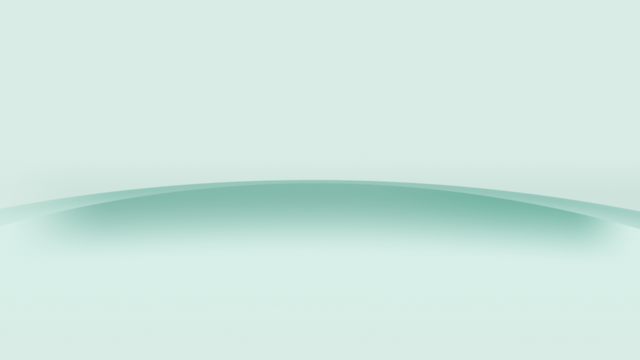
This background is drawn by a Shadertoy shader. Its source:

```glsl
// Pale mint backdrop with two low green arcs that melt downwards into mist.

const vec3 MINT       = vec3(0.851, 0.925, 0.898);
const vec3 MIST       = vec3(0.842, 0.936, 0.908);
const vec3 HALO       = vec3(0.775, 0.870, 0.840);
const vec3 RIM        = vec3(0.590, 0.780, 0.730);
const vec3 DEEP       = vec3(0.515, 0.730, 0.675);
const vec3 DEEP_RIGHT = vec3(0.455, 0.708, 0.640);

// Lengths are in canvas heights; each arc holds apex x, apex y and curvature.
const float WIDTH     = 16.0 / 9.0;
const vec3 OUTER_ARC  = vec3(0.868, 0.500, 0.1054);
const vec3 INNER_ARC  = vec3(0.875, 0.491, 0.1565);
const vec3 FADE_ARC   = vec3(0.875, 0.475, 0.0500);
const float FADE_DEPTH = 0.19;

// Positive below the arc, approximately the distance to it.
float depthBelow(vec2 p, vec3 arc) {
    float dx = p.x - arc.x;
    float slope = 2.0 * arc.z * dx;
    return (arc.y - arc.z * dx * dx - p.y) / sqrt(1.0 + slope * slope);
}

// Opaque between the sides, softened over the given left and right spans.
float sideFade(float x, float left, float right) {
    return smoothstep(0.0, left, x) * (1.0 - smoothstep(WIDTH - right, WIDTH, x));
}

float fineGrain(vec2 p) {
    return fract(sin(dot(p, vec2(12.99, 78.23))) * 43758.5) - 0.5;
}

void mainImage(out vec4 fragColor, in vec2 fragCoord) {
    vec2 p = fragCoord / iResolution.xy * vec2(WIDTH, 1.0);
    float pixel = 1.0 / iResolution.y;

    float outerDepth = depthBelow(p, OUTER_ARC);
    float innerDepth = depthBelow(p, INNER_ARC);
    float outerMask = smoothstep(-pixel, pixel, outerDepth);
    float innerMask = smoothstep(-pixel, pixel, innerDepth);

    // Backdrop, with a soft halo above the arcs
    float halo = 1.0 - smoothstep(0.455, 0.575, p.y);
    halo *= 0.15 + 0.45 * smoothstep(0.0, 0.22, p.x);
    vec3 above = mix(MINT, HALO, halo);

    // Mist below, brightest just under the arcs
    float mistiness = smoothstep(0.0, 0.22, p.y);
    vec3 below = mix(MINT, MIST, mistiness);

    // Rim between the arcs, paler away from its upper edge
    float rimAlpha = 1.0 - 0.50 * smoothstep(0.005, 0.050, outerDepth);
    rimAlpha *= 0.25 + 0.75 * smoothstep(-0.05, 0.40, p.x);
    rimAlpha *= 1.0 - 0.20 * smoothstep(1.50, WIDTH, p.x);
    vec3 rim = mix(below, RIM, rimAlpha);

    // Deep body, fading down and towards both sides
    float body = 1.0 - smoothstep(0.0, FADE_DEPTH, depthBelow(p, FADE_ARC));
    body *= sideFade(p.x, 0.32, 0.20);
    vec3 deep = mix(DEEP, DEEP_RIGHT, smoothstep(0.95, 1.45, p.x));
    vec3 inner = mix(below, deep, body);

    vec3 color = mix(above, rim, outerMask);
    color = mix(color, inner, innerMask);

    // Slight dither against banding
    color += fineGrain(p) / 255.0;
    fragColor = vec4(color, 1.0);
}
```
